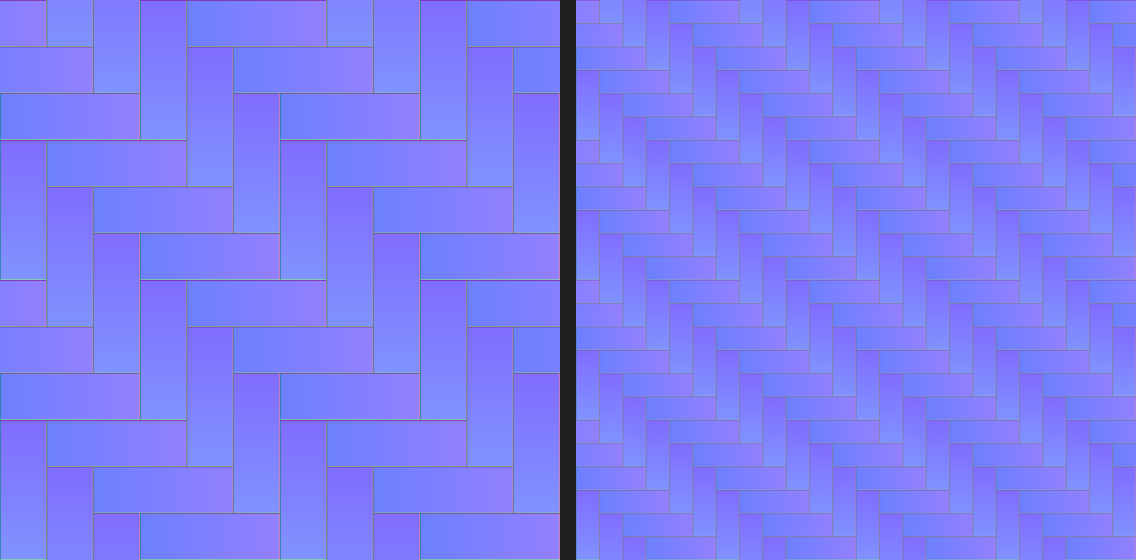
Left: one tile. Right: repeated 2 by 2.
Reproduce this texture map procedurally as a WebGL 2 fragment shader.

```glsl
#version 300 es
precision highp float;
// Normal map of a herringbone floor: bowed 3:1 planks with hairline bevels.

#define CELLS 12.0        // plank widths across the canvas, a multiple of 6
#define PLANK_LENGTH 3.0  // plank length in plank widths
#define BOW 0.15          // lean of the normal at the plank ends
#define BEVEL_WIDTH 0.0156 // bevel width in plank widths
#define BEVEL_LEAN 0.80   // sideways part of the bevel normal
#define BEVEL_RISE 0.12   // upward part of the bevel normal, worn dull
#define SAMPLES 6         // antialiasing samples along each axis

uniform vec2 u_resolution;
out vec4 fragColor;

// Pack a normal into a colour; green points down the canvas.
vec3 encodeNormal(vec2 lean, float rise) {
  return 0.5 + 0.5 * vec3(lean.x, -lean.y, rise);
}

vec3 herringbone(vec2 p) {
  vec2 cell = floor(p);
  vec2 local = p - cell;

  // Each diagonal step walks along a lying plank, then a standing one.
  float phase = mod(cell.x + cell.y + PLANK_LENGTH, 2.0 * PLANK_LENGTH);
  bool lying = phase < PLANK_LENGTH - 0.5;
  vec2 axis = lying ? vec2(1.0, 0.0) : vec2(0.0, 1.0);
  local += axis * (lying ? phase : phase - PLANK_LENGTH);

  // Position from the plank centre and distance to its nearest side.
  vec2 halfSize = 0.5 * (1.0 + axis * (PLANK_LENGTH - 1.0));
  vec2 offset = local - halfSize;
  vec2 gap = halfSize - abs(offset);

  // Bevels lean outward.
  if (min(gap.x, gap.y) < BEVEL_WIDTH) {
    vec2 side = gap.x < gap.y ? vec2(1.0, 0.0) : vec2(0.0, 1.0);
    return encodeNormal(BEVEL_LEAN * side * sign(offset), BEVEL_RISE);
  }

  // The face bows along its length.
  vec2 lean = axis * BOW * offset / halfSize;
  return encodeNormal(lean, sqrt(1.0 - dot(lean, lean)));
}

void main() {
  // Average a grid of samples inside the pixel to smooth the edges.
  vec3 color = vec3(0.0);
  for (int y = 0; y < SAMPLES; y++) {
    for (int x = 0; x < SAMPLES; x++) {
      vec2 jitter = (vec2(x, y) + 0.5) / float(SAMPLES) - 0.5;
      vec2 uv = (gl_FragCoord.xy + jitter) / u_resolution;
      color += herringbone(uv * CELLS);
    }
  }
  fragColor = vec4(color / float(SAMPLES * SAMPLES), 1.0);
}
```
